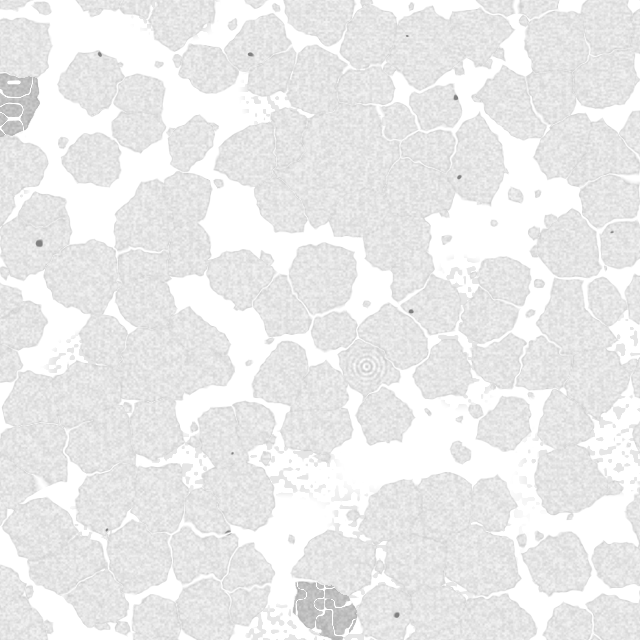
Give the GLSL for this texture, as a WebGL 2 fragment shader.

```glsl
#version 300 es
precision highp float;
// Polished section of packed angular sand grains with white pores, specks and scan rings.

uniform vec2 u_resolution;
out vec4 fragColor;

const float TAU = 6.2831853;
const int SIDES = 8;
const float GRAIN_COUNT = 11.0;      // grid cells across the canvas
const float GRAIN_FILL = 0.92;
const vec2 GRAIN_RADII = vec2(0.42, 0.67);
const float LARGE_COUNT = 3.0;
const float LARGE_FILL = 0.4;
const vec2 LARGE_RADII = vec2(0.2, 0.33);
const float CHIP_COUNT = 34.0;
const float CHIP_FILL = 0.16;
const vec2 CHIP_RADII = vec2(0.1, 0.4);
const float GRAIN_TONE = 0.9;
const float DARK_TONE = 0.75;
const float SPECK_TONE = 0.5;
const float NOISE_CONTRAST = 0.12;
const float RIM_DEPTH = 0.05;
const float DARK_SHARE = 0.022;
const float SPECK_COUNT = 9.0;
const float SPECK_FILL = 0.17;
const vec2 RING_CENTRE = vec2(0.573, 0.427);
const float RING_PERIOD = 0.0075;

float hash(vec2 p) {
    return fract(sin(dot(p, vec2(127.1, 311.7))) * 43758.5453);
}

vec2 hash2(vec2 p) {
    return vec2(hash(p), hash(p + 41.7));
}

float noise(vec2 p) {
    vec2 i = floor(p), f = fract(p);
    f = f * f * (3.0 - 2.0 * f);
    return mix(mix(hash(i), hash(i + vec2(1, 0)), f.x),
               mix(hash(i + vec2(0, 1)), hash(i + vec2(1, 1)), f.x), f.y);
}

vec2 jitter(vec2 p) {
    return vec2(noise(p), noise(p + 73.1)) - 0.5;
}

// Convex polygon with random facets, stretched along a random axis.
float facetedGrain(vec2 p, float radius, vec2 key) {
    float turn = TAU * hash(key + 5.3);
    float stretch = mix(0.87, 1.13, hash(key + 9.1));
    p = mat2(cos(turn), -sin(turn), sin(turn), cos(turn)) * p;
    p *= vec2(stretch, 1.0 / stretch);
    float d = -1e3;
    for (int k = 0; k < SIDES; k++) {
        vec2 h = hash2(key + 3.7 * float(k + 1));
        float a = TAU * (float(k) + 0.75 * h.x) / float(SIDES);
        d = max(d, dot(p, vec2(cos(a), sin(a))) - radius * mix(0.82, 1.12, h.y));
    }
    return d;
}

// hit holds the nearest distance, the second nearest and the id of the nearest grain.
void scatter(vec2 uv, float count, float fill, vec2 radii, float seed, inout vec3 hit) {
    vec2 q = uv * count;
    for (int j = -1; j <= 1; j++) {
        for (int i = -1; i <= 1; i++) {
            vec2 cell = floor(q) + vec2(i, j);
            vec2 key = cell + seed;
            if (hash(key + 17.9) > fill) continue;
            vec2 centre = cell + 0.1 + 0.8 * hash2(key);
            float radius = mix(radii.x, radii.y, hash(key + 29.3));
            float d = facetedGrain(q - centre, radius, key) / count;
            if (d < hit.x) hit = vec3(d, hit.x, hash(key + 61.7));
            else hit.y = min(hit.y, d);
        }
    }
}

float speckDistance(vec2 uv) {
    vec2 q = uv * SPECK_COUNT, cell = floor(q);
    if (hash(cell + 88.4) > SPECK_FILL) return 1.0;
    vec2 centre = cell + 0.2 + 0.6 * hash2(cell + 12.6);
    return length(q - centre) / SPECK_COUNT - mix(0.0015, 0.0045, hash(cell + 3.3));
}

void main() {
    vec2 uv = gl_FragCoord.xy / u_resolution;
    float px = 1.0 / min(u_resolution.x, u_resolution.y);
    vec2 rough = uv + 0.009 * jitter(uv * 28.0) + 0.006 * jitter(uv * 105.0);
    float ringRadius = length(uv - RING_CENTRE);

    // Grains and the cracks where they meet
    vec3 hit = vec3(1.0, 1.0, 0.0);
    scatter(rough, LARGE_COUNT, LARGE_FILL, LARGE_RADII, 4.0, hit);
    hit.z = 0.0;
    scatter(rough, GRAIN_COUNT, GRAIN_FILL, GRAIN_RADII, 31.0, hit);
    float gap = mix(-0.003, 0.0032, noise(uv * 13.0));
    float edge = max(hit.x, gap - 0.5 * (hit.y - hit.x));
    edge = min(edge, length(rough - RING_CENTRE) - 0.03);

    // Loose chips
    vec3 chip = vec3(1.0, 1.0, 0.0);
    scatter(rough, CHIP_COUNT, CHIP_FILL, CHIP_RADII, 57.0, chip);
    if (hit.x > 0.0) edge = min(edge, chip.x);

    // Grain tone: fine mottling, rims, cracked dark grains, specks
    float mottle = 0.75 * noise(uv * 290.0) + 0.4 * noise(uv * 410.0 + 19.0) - 0.575;
    float tone = GRAIN_TONE + NOISE_CONTRAST * mottle;
    tone -= RIM_DEPTH * smoothstep(-0.004, 0.0, edge);
    if (hit.z > 1.0 - DARK_SHARE && hit.x < 0.0) {
        float vein = abs(noise(uv * 70.0) - 0.5);
        tone += mix(0.16, DARK_TONE - GRAIN_TONE, smoothstep(0.01, 0.06, vein));
    }
    tone = mix(SPECK_TONE, tone, smoothstep(-px, px, speckDistance(rough)));

    // Concentric scan rings
    tone += 0.1 * exp(-ringRadius / 0.022) * cos(TAU * ringRadius / RING_PERIOD + 2.6);

    // Pores with faint crumbs
    float crumbs = smoothstep(0.6, 0.7, noise(uv * 150.0)) * smoothstep(0.74, 0.82, noise(uv * 7.0 + 5.0));
    float pore = 1.0 - 0.1 * crumbs;
    float shade = mix(tone, pore, smoothstep(-px, px, edge));
    fragColor = vec4(vec3(clamp(shade, 0.0, 1.0)), 1.0);
}
```
